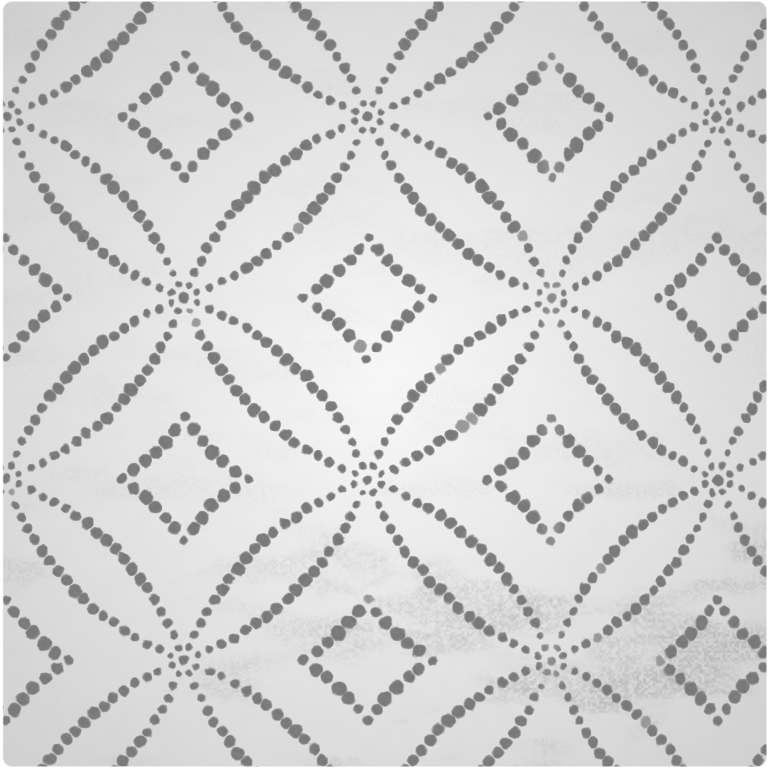
Give the GLSL for this pattern, as a Shadertoy shader.

```glsl
// Stencilled grey dots forming interlaced lens arcs and diamonds on a pale, worn, vignetted panel.

const vec2 DIAMOND_HALF = vec2(0.35, 0.337);
const float LENS_BEND = 0.113;
const float SIDE_BEND = 0.05;

float hash(vec2 p) {
    return fract(sin(dot(p, vec2(127.1, 311.7))) * 43758.5453);
}

float valueNoise(vec2 p) {
    vec2 i = floor(p), f = fract(p);
    f = f * f * (3.0 - 2.0 * f);
    float low = mix(hash(i), hash(i + vec2(1, 0)), f.x);
    float high = mix(hash(i + vec2(0, 1)), hash(i + vec2(1, 1)), f.x);
    return mix(low, high, f.y);
}

float fbm(vec2 p) {
    float sum = 0.0, gain = 0.5;
    for (int i = 0; i < 4; i++) {
        sum += gain * valueNoise(p);
        p = p * 2.1 + 17.3;
        gain *= 0.5;
    }
    return sum;
}

float roundedBox(vec2 p, vec2 halfSize, float radius) {
    vec2 d = abs(p) - halfSize + radius;
    return length(max(d, 0.0)) + min(max(d.x, d.y), 0.0) - radius;
}

// Point on a shallow bow from a to b.
vec2 bowPoint(vec2 a, vec2 b, float bend, float t) {
    vec2 d = b - a;
    return mix(a, b, t) + 4.0 * bend * t * (1.0 - t) * vec2(-d.y, d.x);
}

// Nearest dot so far: x = signed distance, y = its random seed.
vec2 addDot(vec2 nearest, vec2 q, vec2 centre, float radius) {
    float seed = hash(floor(centre * 64.0 + 0.5));
    vec2 jitter = 0.4 * radius * (vec2(seed, fract(seed * 37.0)) - 0.5);
    float d = length(q - centre - jitter) - radius * mix(0.88, 1.12, fract(seed * 91.0));
    return d < nearest.x ? vec2(d, seed) : nearest;
}

// Row of dots on a bow, swelling toward its middle; skip drops dots at both ends.
vec2 addRow(vec2 nearest, vec2 q, vec2 a, vec2 b, float bend, int steps, int skip, vec2 radii) {
    for (int i = skip; i <= steps - skip; i++) {
        float t = float(i) / float(steps);
        float radius = mix(radii.x, radii.y, 4.0 * t * (1.0 - t));
        nearest = addDot(nearest, q, bowPoint(a, b, bend, t), radius);
    }
    return nearest;
}

// One side of a diamond, in the quadrant given by side.
vec2 addDiamondSide(vec2 nearest, vec2 q, vec2 centre, vec2 side) {
    vec2 a = centre + vec2(side.x * DIAMOND_HALF.x, 0.0);
    vec2 b = centre + vec2(0.0, side.y * DIAMOND_HALF.y);
    return addRow(nearest, q, a, b, SIDE_BEND * side.x * side.y, 6, 0, vec2(0.027, 0.038));
}

// Each unit cell holds a diagonal lens and two diamond quarters, alternating in direction.
vec2 dotPattern(vec2 q) {
    vec2 cell = floor(q);
    float odd = mod(cell.x + cell.y, 2.0);
    vec2 a = cell + vec2(odd, 0.0);
    vec2 b = cell + vec2(1.0 - odd, 1.0);
    vec2 lensRadii = vec2(0.0165, 0.0345);
    vec2 nearest = vec2(1.0, 0.0);
    nearest = addRow(nearest, q, a, b, LENS_BEND, 20, 1, lensRadii);
    nearest = addRow(nearest, q, a, b, -LENS_BEND, 20, 1, lensRadii);
    nearest = addDot(nearest, q, a, 0.029);
    nearest = addDot(nearest, q, b, 0.029);
    float facing = 2.0 * odd - 1.0;
    nearest = addDiamondSide(nearest, q, cell + vec2(1.0 - odd, 0.0), vec2(facing, 1.0));
    return addDiamondSide(nearest, q, cell + vec2(odd, 1.0), vec2(-facing, -1.0));
}

// Pale ground: vignette, streaky smudges low down and fine speckle.
float ground(vec2 p) {
    float shade = 0.972 - 0.225 * length(p - 0.5);
    float streak = smoothstep(0.46, 0.72, fbm(p * vec2(7.0, 19.0) + 3.0));
    float low = smoothstep(0.42, 0.2, p.y) * mix(0.4, 1.0, smoothstep(0.3, 0.6, p.x));
    float speckle = valueNoise(p * 330.0);
    shade -= 0.13 * streak * mix(0.15, 1.0, low) * speckle;
    return shade + 0.012 * (fbm(p * 60.0) - 0.5);
}

void mainImage(out vec4 fragColor, in vec2 fragCoord) {
    vec2 p = fragCoord / iResolution.xy;
    float pixel = 1.0 / iResolution.y;

    // Lattice coordinates, with the outer columns slightly narrower
    float x = p.x + 0.11 * max(p.x - 0.716, 0.0) - 0.035 * max(0.237 - p.x, 0.0);
    vec2 q = (vec2(x, p.y) - vec2(0.479, 0.376)) / vec2(0.2396, 0.236);

    // Ragged dot outlines
    vec2 rough = vec2(valueNoise(p * 110.0), valueNoise(p * 110.0 + 41.0)) - 0.5;
    vec2 fine = vec2(valueNoise(p * 300.0), valueNoise(p * 300.0 + 73.0)) - 0.5;
    vec2 nearest = dotPattern(q + 0.013 * rough + 0.006 * fine);

    // Ink: lighter rims, a few worn dots and a faded seam
    float aa = pixel / 0.238;
    float ink = 0.48 + 0.07 * smoothstep(-0.012, 0.0, nearest.x);
    ink += 0.12 * step(0.975, nearest.y) + 0.07 * smoothstep(0.09, 0.03, abs(q.x - 1.0));
    ink += 0.03 * (valueNoise(p * 260.0) - 0.5);
    float shade = mix(ground(p), ink, smoothstep(aa, -aa, nearest.x));

    // White margin around the rounded panel
    float edge = roundedBox(p - vec2(0.501, 0.5), vec2(0.497, 0.498), 0.012);
    shade = mix(shade, 1.0, smoothstep(-pixel, pixel, edge));
    fragColor = vec4(vec3(shade), 1.0);
}
```
